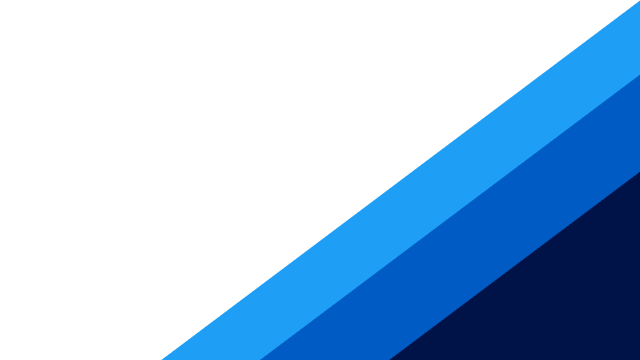
This background is drawn by a Shadertoy shader. Its source:

```glsl
// Diagonal blue bands rising to the right over a white background.

#define SLOPE      0.751                    // rise of every edge
#define SKY_FOOT   0.4482                   // where each edge meets the bottom,
#define ROYAL_FOOT 0.7222                   // in canvas heights
#define NAVY_FOOT  1.0813
#define PAPER      vec3(1.0)
#define SKY_BLUE   vec3(0.120, 0.620, 0.960)
#define ROYAL_BLUE vec3(0.000, 0.360, 0.770)
#define NAVY       vec3(0.000, 0.075, 0.285)

// Signed distance to the edge from a foot point, positive to its lower right.
float edgeDistance(vec2 p, float foot) {
    return dot(p - vec2(foot, 0.0), normalize(vec2(SLOPE, -1.0)));
}

// Antialiased coverage of the area below an edge.
float coverBelow(vec2 p, float foot) {
    float pixel = 1.0 / iResolution.y;
    return clamp(edgeDistance(p, foot) / pixel + 0.5, 0.0, 1.0);
}

void mainImage(out vec4 fragColor, in vec2 fragCoord) {
    vec2 p = fragCoord / iResolution.y;

    // Bands stacked from back to front
    vec3 color = PAPER;
    color = mix(color, SKY_BLUE, coverBelow(p, SKY_FOOT));
    color = mix(color, ROYAL_BLUE, coverBelow(p, ROYAL_FOOT));
    color = mix(color, NAVY, coverBelow(p, NAVY_FOOT));

    fragColor = vec4(color, 1.0);
}
```
